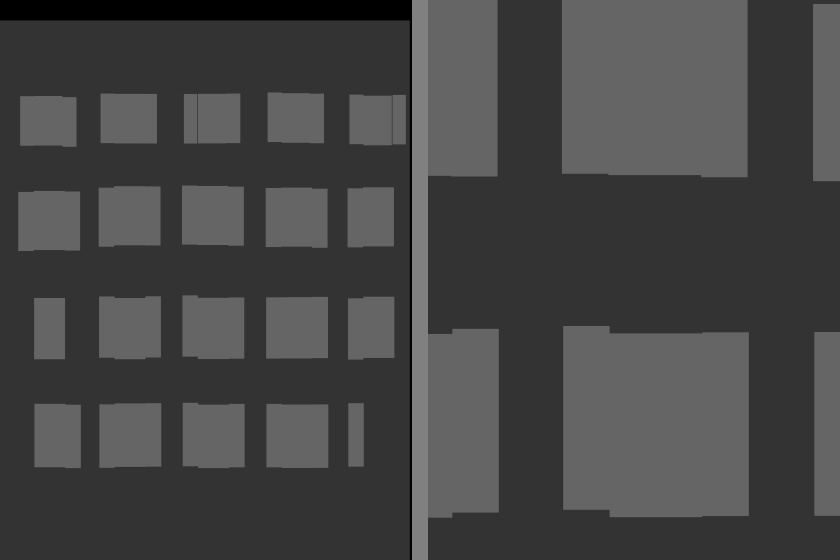
Left, the full canvas; right, a detail of the centre.
Give the GLSL for this pattern, as a Shadertoy shader.

```glsl
const vec3 WALL = vec3(0.20);
const vec3 PANE = vec3(0.395);
const vec3 BORDER = vec3(0.0);

const int ROWS = 4;
const int COLUMNS = 5;
const int STRIPS = 4;

// Fractions of the canvas; rows run from top to bottom
const float TOP_BAND = 0.0365;
const float RIGHT_BAND = 0.0053;
const float COLUMN_X[COLUMNS] = float[](0.1193, 0.3145, 0.5168, 0.7200, 0.9187);
const float COLUMN_DROP[COLUMNS] = float[](0.0055, -0.0015, -0.0020, 0.0, 0.0015);
const vec4 ROW_Y = vec4(0.7884, 0.6120, 0.4154, 0.2220);
const vec4 ROW_SHIFT = vec4(-0.0020, 0.0, 0.0010, 0.0018);
const vec4 PANE_WIDTH = vec4(0.1369, 0.1502, 0.1502, 0.1502);
const vec4 PANE_HEIGHT = vec4(0.0885, 0.1055, 0.1094, 0.1133);
const float STRIP_JITTER = 0.0030;
const float SLIT = 0.0018;

// Strips left standing in the outer columns
const ivec4 LEFT_FIRST = ivec4(0, 0, 1, 1);
const ivec4 LEFT_LAST = ivec4(3, 3, 2, 3);
const ivec4 RIGHT_LAST = ivec4(3, 2, 2, 0);

float hash(vec3 p) {
    p = fract(p * 0.1031);
    p += dot(p, p.zyx + 31.32);
    return fract((p.x + p.y) * p.z);
}

// Pixel coverage of a box; abutting boxes sum to one
float boxCoverage(vec2 p, vec2 low, vec2 high) {
    vec2 halfSize = 0.5 * (high - low);
    vec2 inside = halfSize - abs(p - 0.5 * (low + high));
    vec2 edge = clamp(inside * iResolution.xy + 0.5, 0.0, 1.0);
    return edge.x * edge.y;
}

float paneCoverage(vec2 p, int row, int column) {
    int first = column == 0 ? LEFT_FIRST[row] : 0;
    int last = STRIPS - 1;
    if (column == 0) last = LEFT_LAST[row];
    if (column == COLUMNS - 1) last = RIGHT_LAST[row];

    float stripWidth = PANE_WIDTH[row] / float(STRIPS);
    float left = COLUMN_X[column] + ROW_SHIFT[row] - 0.5 * PANE_WIDTH[row];
    float drop = COLUMN_DROP[column] * (row < 2 ? 1.0 : 0.0);
    float bottom = ROW_Y[row] - drop - 0.5 * PANE_HEIGHT[row];

    float coverage = 0.0;
    for (int strip = first; strip <= last; strip++) {
        // The two middle strips slide together
        int slider = strip == 2 ? 1 : strip;
        float slide = hash(vec3(row, column, slider) + 7.0) * 2.0 - 1.0;
        vec2 low = vec2(left + float(strip) * stripWidth, bottom + slide * STRIP_JITTER);
        vec2 high = low + vec2(stripWidth, PANE_HEIGHT[row]);

        // Loose strips in the top row
        if (row == 0 && column == 2 && strip == 0) high.x -= SLIT;
        if (row == 0 && column == 4 && strip == 3) low.x += SLIT;
        coverage += boxCoverage(p, low, high);
    }
    return min(coverage, 1.0);
}

void mainImage(out vec4 fragColor, in vec2 fragCoord) {
    vec2 uv = fragCoord / iResolution.xy;

    float panes = 0.0;
    for (int row = 0; row < ROWS; row++) {
        for (int column = 0; column < COLUMNS; column++) {
            panes = max(panes, paneCoverage(uv, row, column));
        }
    }
    vec3 color = mix(WALL, PANE, panes);

    // Dark bands along the top and right sides
    float field = boxCoverage(uv, vec2(-1.0), vec2(1.0 - RIGHT_BAND, 1.0 - TOP_BAND));
    fragColor = vec4(mix(BORDER, color, field), 1.0);
}
```
